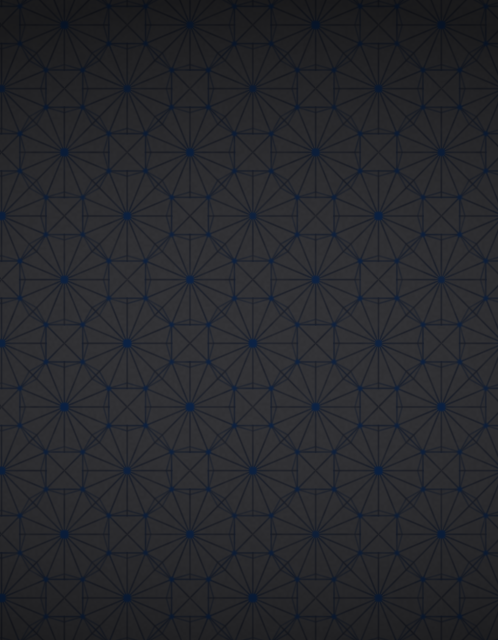
Write a Shadertoy shader that draws this pattern.

```glsl
#define REPEATS vec2(3.963, 5.026)
#define STAR_OFFSET vec2(0.512, 0.830)
#define LINE_HALF_WIDTH 0.0062
#define CHEVRON_RADIUS 0.312
#define HUB_RADIUS 0.031
#define KNOT_RADIUS 0.019
#define GROUND vec3(0.200, 0.200, 0.212)
#define INK vec3(0.105, 0.112, 0.142)
#define BLUE_INK vec3(0.075, 0.122, 0.205)
#define KNOT_BLUE vec3(0.045, 0.135, 0.270)
#define EDGE_SHADE 0.50
#define WEAR 0.30

float hash(vec2 p) {
    vec3 q = fract(p.xyx * 0.1031);
    q += dot(q, q.yzx + 33.33);
    return fract((q.x + q.y) * q.z);
}

float valueNoise(vec2 p) {
    vec2 i = floor(p), f = fract(p);
    f = f * f * (3.0 - 2.0 * f);
    return mix(mix(hash(i), hash(i + vec2(1, 0)), f.x),
               mix(hash(i + vec2(0, 1)), hash(i + 1.0), f.x), f.y);
}

float segment(vec2 p, vec2 a, vec2 b) {
    vec2 ap = p - a, ab = b - a;
    return length(ap - ab * clamp(dot(ap, ab) / dot(ab, ab), 0.0, 1.0));
}

// Soft coverage of a shape from its signed distance
float cover(float d, float soft) {
    return 1.0 - smoothstep(-soft, soft, d);
}

void mainImage(out vec4 fragColor, in vec2 fragCoord) {
    vec2 uv = fragCoord / iResolution.xy;
    vec2 p = uv * REPEATS - STAR_OFFSET;
    float pixel = REPEATS.y / iResolution.y;
    float soft = max(pixel, 0.007);

    // Nearest star of the staggered lattice
    vec2 idA = round(p), idB = round(p - 0.5) + 0.5;
    vec2 a = p - idA, b = p - idB;
    bool useA = dot(a, a) < dot(b, b);
    vec2 local = useA ? a : b;
    float starRandom = hash((useA ? idA : idB) * 2.0 + 40.0);

    // Fold into one eighth of the octagon and its square corner
    vec2 f = abs(local);
    if (f.y > f.x) f = f.yx;
    float apothem = sqrt(0.125);
    vec2 corner = vec2(apothem, 0.5 - apothem);
    vec2 sideMid = vec2(apothem, 0.0);
    vec2 diagMid = vec2(0.25);

    // Sixteen spokes and the crossed square
    float spokes = min(segment(f, vec2(0), sideMid),
                   min(segment(f, vec2(0), corner), segment(f, vec2(0), diagMid)));
    spokes = min(spokes, segment(f, corner, vec2(0.5, 0.0)));

    // Octagon sides and the chevrons just inside them
    float frame = min(segment(f, sideMid, corner), segment(f, corner, diagMid));
    float chevrons = min(segment(f, vec2(CHEVRON_RADIUS, 0.0), corner),
                         segment(f, corner, vec2(CHEVRON_RADIUS * sqrt(0.5))));

    // Uneven ink along the lines
    float wear = 1.0 - WEAR * valueNoise(p * 17.0 + 70.0);
    float spokeInk = 0.85 * wear * cover(spokes - LINE_HALF_WIDTH, soft);
    float frameInk = 0.85 * wear * cover(frame - LINE_HALF_WIDTH, soft);
    float chevronInk = 0.62 * wear * cover(chevrons - LINE_HALF_WIDTH, soft);

    // Blue gathers around hubs and corners
    float hubDist = mix(length(f), f.x, 0.5);
    float knotDist = length(f - corner);
    float glow = max(exp(-hubDist * 11.0), exp(-knotDist * 16.0));
    vec3 lineColor = mix(INK, BLUE_INK, glow);
    vec3 frameColor = mix(INK, BLUE_INK, max(glow, 0.55));

    vec3 color = GROUND + 0.012 * (valueNoise(p * 45.0 + 300.0) - 0.5);
    color = mix(color, frameColor, chevronInk);
    color = mix(color, lineColor, spokeInk);
    color = mix(color, frameColor, frameInk);

    // Hubs and corner knots
    float hubSize = HUB_RADIUS * mix(0.85, 1.1, starRandom);
    float hub = cover(hubDist - hubSize, soft * 1.5);
    float knot = cover(knotDist - KNOT_RADIUS, soft * 1.7);
    color = mix(color, KNOT_BLUE, hub * mix(0.75, 1.0, starRandom));
    color = mix(color, KNOT_BLUE, knot * 0.75 * wear);

    // Shade toward the borders, strongest at the top
    vec2 c = (uv - vec2(0.5, 0.46)) / vec2(0.5, 0.54);
    float shade = pow(abs(c.y), 2.2) + 0.18 * c.x * c.x;
    color *= 1.0 - EDGE_SHADE * min(shade, 1.0);
    fragColor = vec4(color, 1.0);
}
```
